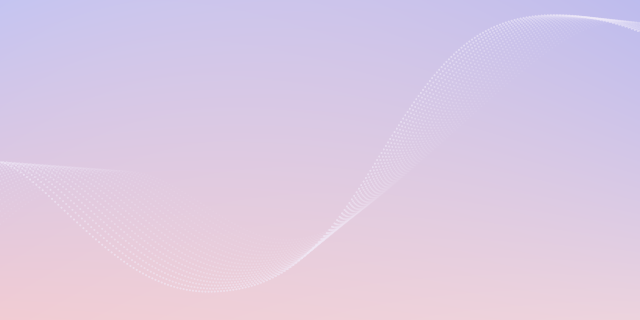
Reproduce this background procedurally as a Shadertoy shader.

```glsl
// Pastel lavender-to-pink gradient crossed by a twisting ribbon of fine white dots.

// Backdrop colours: three rows, each left, middle, right
const vec3 TOP_L = vec3(0.770, 0.770, 0.945);
const vec3 TOP_M = vec3(0.800, 0.770, 0.922);
const vec3 TOP_R = vec3(0.740, 0.735, 0.932);
const vec3 MID_L = vec3(0.860, 0.783, 0.888);
const vec3 MID_M = vec3(0.870, 0.793, 0.885);
const vec3 MID_R = vec3(0.828, 0.778, 0.905);
const vec3 LOW_L = vec3(0.945, 0.800, 0.828);
const vec3 LOW_M = vec3(0.937, 0.818, 0.850);
const vec3 LOW_R = vec3(0.927, 0.828, 0.868);

// Turning points of the ribbon in canvas heights: bright edge, then faint edge
const vec2 HILL_BRIGHT = vec2(-0.005, 0.495);
const vec2 HILL_FAINT = vec2(0.378, 0.466);
const vec2 VALLEY_BRIGHT = vec2(0.651, 0.0885);
const vec2 VALLEY_FAINT = vec2(0.898, 0.250);
const vec2 CREST_BRIGHT = vec2(1.732, 0.953);
const vec2 CREST_FAINT = vec2(1.940, 0.932);
const float HILL_BEND = 1.17;
const float CREST_BEND = 0.73;

// Dots
const vec3 DOT_COLOR = vec3(0.945, 0.925, 0.975);
const int STRANDS = 18;
const float DOT_PITCH = 0.0098;
const float RADIUS_BRIGHT = 0.0031;
const float RADIUS_FAINT = 0.0023;
const float ALPHA_BRIGHT = 0.58;
const float ALPHA_FAINT = 0.10;

// Columns crowd together where the ribbon climbs
const float CLIMB_CENTER = 1.24;
const float CLIMB_WIDTH = 0.22;
const float CLIMB_CROWDING = 0.45;
const float PI = 3.14159265;

// Parabola through a, b, c at t = 0, 0.5, 1
vec3 blend3(vec3 a, vec3 b, vec3 c, float t) {
    return a * (1.0 - t) * (1.0 - 2.0 * t)
         + b * 4.0 * t * (1.0 - t)
         + c * t * (2.0 * t - 1.0);
}

vec3 backdrop(vec2 uv) {
    vec3 low = blend3(LOW_L, LOW_M, LOW_R, uv.x);
    vec3 mid = blend3(MID_L, MID_M, MID_R, uv.x);
    vec3 top = blend3(TOP_L, TOP_M, TOP_R, uv.x);
    return blend3(low, mid, top, uv.y);
}

// Half a cosine wave, from 0 to 1
float ease(float t) {
    return 0.5 - 0.5 * cos(PI * t);
}

// Height of one strand; k runs from the bright edge (0) to the faint edge (1)
float strandHeight(float x, float k) {
    vec2 hill = mix(HILL_BRIGHT, HILL_FAINT, k);
    vec2 valley = mix(VALLEY_BRIGHT, VALLEY_FAINT, k);
    vec2 crest = mix(CREST_BRIGHT, CREST_FAINT, k);
    if (x < hill.x) {
        return hill.y - HILL_BEND * (x - hill.x) * (x - hill.x);
    }
    if (x < valley.x) {
        float t = (x - hill.x) / (valley.x - hill.x);
        return mix(hill.y, valley.y, ease(pow(t, mix(0.75, 1.0, k))));
    }
    if (x < crest.x) {
        float t = (x - valley.x) / (crest.x - valley.x);
        t += mix(-0.045, 0.02, k) * sin(2.0 * PI * t);
        return mix(valley.y, crest.y, ease(t));
    }
    return crest.y - CREST_BEND * (x - crest.x) * (x - crest.x);
}

// Combined opacity of the dots on all strands
float ribbon(vec2 p, float pixel) {
    float bend = tanh((p.x - CLIMB_CENTER) / CLIMB_WIDTH);
    float column = (p.x + CLIMB_CROWDING * CLIMB_WIDTH * bend) / DOT_PITCH;
    float pitch = DOT_PITCH / (1.0 + CLIMB_CROWDING * (1.0 - bend * bend));
    float clearness = 1.0;
    for (int i = 0; i < STRANDS; i++) {
        float k = float(i) / float(STRANDS - 1);
        // Every second strand is staggered by half a column
        float toDot = fract(column + 0.5 * float(i)) - 0.5;
        float x = p.x - toDot * pitch;
        float d = distance(p, vec2(x, strandHeight(x, k)));
        float radius = mix(RADIUS_BRIGHT, RADIUS_FAINT, k);
        float cover = 1.0 - smoothstep(radius - 0.6 * pixel, radius + 0.6 * pixel, d);
        clearness *= 1.0 - cover * mix(ALPHA_BRIGHT, ALPHA_FAINT, pow(k, 0.6));
    }
    return 1.0 - clearness;
}

void mainImage(out vec4 fragColor, in vec2 fragCoord) {
    vec2 uv = fragCoord / iResolution.xy;
    vec2 p = vec2(2.0 * uv.x, uv.y);
    vec3 color = mix(backdrop(uv), DOT_COLOR, ribbon(p, 1.0 / iResolution.y));
    fragColor = vec4(color, 1.0);
}
```
